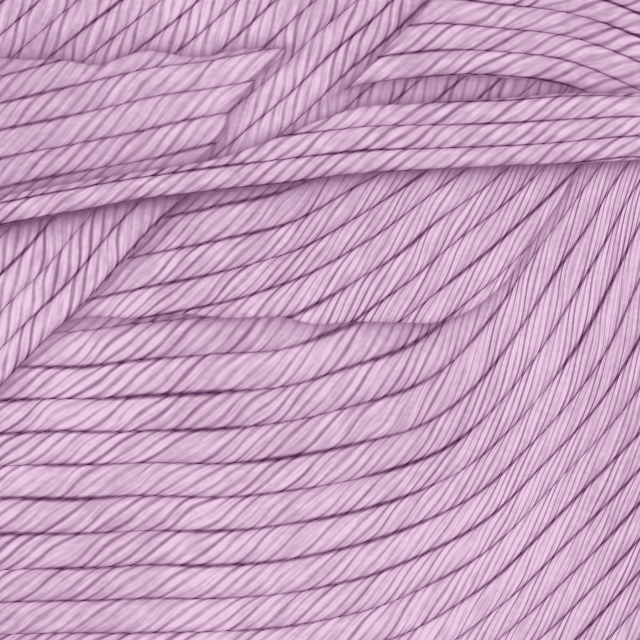
Give the GLSL for this texture, as a Shadertoy shader.

```glsl
// Skeins of lilac twisted yarn: bundles of strands that bend, fan and overlap.
// Each bundle is a curved coordinate field cut into strands; every strand gets
// slanted plies, fine fibres and dark gaps, and bundles shade those below them.

float hash(vec2 p) {
    return fract(sin(dot(p, vec2(127.1, 311.7))) * 43758.545);
}

float noise(vec2 p) {
    vec2 i = floor(p), f = fract(p);
    f = f * f * (3.0 - 2.0 * f);
    return mix(mix(hash(i), hash(i + vec2(1, 0)), f.x),
               mix(hash(i + vec2(0, 1)), hash(i + vec2(1, 1)), f.x), f.y);
}

// Zero before start, then a unit slope, with a soft corner between.
float bend(float x, float start, float soft) {
    return soft * log(1.0 + exp((x - start) / soft));
}

// Tone of a bundle; along and across are lengths in canvas units.
float yarn(float along, float across, float width, float seed) {
    float row = across / width + 0.3 * (noise(vec2(along * 5.0, across * 9.0 + seed)) - 0.5);
    float id = floor(row) + seed;
    float side = fract(row) * 2.0 - 1.0;
    float edge = abs(side);

    // Plies wind around the strand, with a groove between neighbours.
    float start = along + hash(vec2(id, 3.0));
    float twist = (start - 0.62 * width * side * (1.0 + 0.25 * side * side)) / 0.028;
    twist += 0.5 * noise(vec2(start * 22.0, id));
    float groove = smoothstep(0.35, 1.0, abs(fract(twist) * 2.0 - 1.0));
    groove *= mix(0.15, 0.55, hash(vec2(floor(twist + 0.5), id)));

    // Fibres run along the plies.
    float fibre = noise(vec2(twist * 5.0, side * 1.3 + id * 17.0)) - 0.5;
    fibre += 0.6 * (noise(vec2(twist * 2.3, side * 2.0 + id * 9.0)) - 0.5);

    // Rounded body and uneven shadow where strands meet.
    float gapId = floor(row + 0.5) + seed;
    float depth = noise(vec2(along * 9.0, gapId * 7.3));
    float gap = smoothstep(0.93 - 0.2 * depth, 1.0, edge) * mix(0.15, 0.75, depth);
    float tone = 0.99 + 0.05 * side - 0.25 * pow(edge, 4.0);
    return tone - groove * (1.0 - 0.4 * gap) + 0.24 * fibre - gap;
}

// Places a bundle where inside > 0, with a contact shadow just outside it.
float lay(float below, float bundle, float inside) {
    float shadow = 0.55 * exp(-max(-inside, 0.0) / 0.012);
    float rim = 0.25 * exp(-max(inside, 0.0) / 0.004);
    return mix(below * (1.0 - shadow), bundle - rim, smoothstep(-0.002, 0.002, inside));
}

void mainImage(out vec4 fragColor, in vec2 fragCoord) {
    vec2 uv = fragCoord / iResolution.xy;
    vec2 p = uv + 0.008 * (vec2(noise(uv * 9.0), noise(uv * 9.0 + 40.0)) - 0.5);
    float x = p.x, y = p.y;

    // Lower bundle: level on the left, fanning upward on the right.
    float rise = 0.04 * x + 1.05 * bend(x, 0.68, 0.08)
               + 0.12 * x * smoothstep(0.3, 0.75, y);
    float tone = yarn(x + 0.7 * rise, y - rise, 0.053, 0.0);

    // Middle wedge climbing to the right.
    float wedgeRise = 0.18 * x + 0.7 * bend(x, 0.52, 0.06);
    float wedgeEdge = 0.49 + 4.0 * pow(max(x - 0.66, 0.0), 2.0)
                    + 0.02 * noise(vec2(x * 14.0, 2.0));
    tone = lay(tone, yarn(x + 0.6 * wedgeRise, y - wedgeRise, 0.051, 31.0), y - wedgeEdge);

    // Steep bundle at the left edge.
    float steep = (y - 0.40 - x) * 0.71;
    tone = lay(tone, yarn((x + y) * 0.71, steep, 0.041, 57.0), steep);

    // Diagonal strands behind the upper bundles.
    float bandEdge = 0.65 + 0.19 * x - 0.09 * x * x;
    float diagonal = yarn(0.76 * x + 0.65 * y, 0.76 * y - 0.65 * x, 0.040, 83.0);
    tone = lay(tone, diagonal, y - bandEdge);

    // Upper left bundle, gently sloped.
    float leftInside = min(0.905 + 0.03 * x - y, (0.40 + 0.7 * (y - 0.88) - x) * 0.8);
    leftInside += 0.03 * (noise(vec2(x * 13.0, y * 24.0)) - 0.5);
    float leftBundle = yarn(x + 0.2 * y, y - 0.22 * x, 0.044, 109.0);
    tone = lay(tone, mix(leftBundle, 0.74, 0.2), min(leftInside, y - bandEdge));

    // Upper right bundle, arched over a dark hollow.
    float arch = 0.885 - 0.8 * (x - 0.72) * (x - 0.72);
    float archInside = min(y - arch, (x - 0.53 - y + 0.85) * 0.71);
    tone = lay(tone, yarn(x, y - arch, 0.038, 137.0), archInside);

    // Crossing band that lies over everything.
    float bandHeight = mix(0.045, 0.105, smoothstep(0.3, 0.6, x));
    float bandInside = min(y - bandEdge, bandEdge + bandHeight - y);
    tone = lay(tone, yarn(x, y - bandEdge, 0.035, 163.0), bandInside);

    // Broad light changes and fine fuzz.
    tone += 0.14 * (noise(uv * 6.0 + 8.0) - 0.5);
    tone += 0.10 * (noise(uv * vec2(150.0, 210.0)) - 0.5);

    vec3 shadowPlum = vec3(0.42, 0.25, 0.40);
    vec3 paleLilac = vec3(0.90, 0.76, 0.87);
    fragColor = vec4(mix(shadowPlum, paleLilac, clamp(tone, -0.2, 1.06)), 1.0);
}
```
